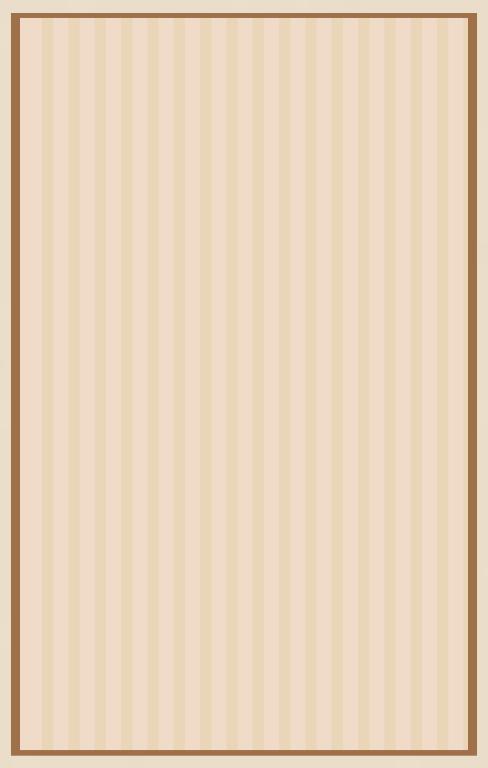
Give the GLSL for this pattern, as a WebGL 1 fragment shader.

```glsl
precision highp float;
// Framed panel of soft vertical cream stripes on a pale margin.

uniform vec2 u_resolution;

// Lengths are fractions of the canvas width (x) and height (y).
const vec2 FRAME_MIN = vec2(0.0225, 0.0160);
const vec2 FRAME_MAX = vec2(0.9775, 0.9831);
const vec2 PANEL_MIN = vec2(0.0410, 0.0234);
const vec2 PANEL_MAX = vec2(0.9590, 0.9766);
const float FIRST_STRIPE = 0.0861;
const float STRIPE_PERIOD = 0.05395;
const float STRIPE_WIDTH = 0.0233;
const float FRINGE_WIDTH = 0.008;
const float FRINGE_STRENGTH = 0.8;
const float MOTTLE = 0.006;
const float MOTTLE_SCALE = 9.0;

const vec3 MARGIN_COLOR = vec3(0.918, 0.870, 0.795);
const vec3 FRAME_COLOR = vec3(0.625, 0.445, 0.290);
const vec3 GROUND_COLOR = vec3(0.937, 0.860, 0.785);
const vec3 STRIPE_COLOR = vec3(0.918, 0.835, 0.720);
const vec3 FRINGE_COLOR = vec3(0.937, 0.863, 0.760);

float hash(float n) {
  return fract(sin(n * 12.9898 + 4.1) * 43758.5);
}

vec2 gradientAt(vec2 cell) {
  float angle = 6.28318 * hash(dot(cell, vec2(1.0, 57.0)));
  return vec2(cos(angle), sin(angle));
}

float gradientNoise(vec2 p) {
  vec2 i = floor(p);
  vec2 f = fract(p);
  vec2 u = f * f * f * (f * (f * 6.0 - 15.0) + 10.0);
  float a = dot(gradientAt(i), f);
  float b = dot(gradientAt(i + vec2(1.0, 0.0)), f - vec2(1.0, 0.0));
  float c = dot(gradientAt(i + vec2(0.0, 1.0)), f - vec2(0.0, 1.0));
  float d = dot(gradientAt(i + vec2(1.0, 1.0)), f - vec2(1.0, 1.0));
  return mix(mix(a, b, u.x), mix(c, d, u.x), u.y);
}

// Coverage of the interval [lo, hi], smoothed over one pixel.
float band(float x, float lo, float hi, float pixel) {
  return clamp((x - lo) / pixel + 0.5, 0.0, 1.0)
       * clamp((hi - x) / pixel + 0.5, 0.0, 1.0);
}

float box(vec2 p, vec2 lo, vec2 hi, vec2 pixel) {
  return band(p.x, lo.x, hi.x, pixel.x) * band(p.y, lo.y, hi.y, pixel.y);
}

vec3 stripes(float x, float pixel) {
  // Cells break in the middle of the gap, so both stripe edges stay smooth.
  float lead = 0.5 * (STRIPE_PERIOD - STRIPE_WIDTH);
  float t = (x - FIRST_STRIPE + lead) / STRIPE_PERIOD;
  float index = floor(t);
  float offset = fract(t) * STRIPE_PERIOD - lead;

  // Each stripe trails a faint fringe of varying width and strength.
  float fringeEnd = STRIPE_WIDTH + FRINGE_WIDTH * hash(index + 3.0);
  float fringe = band(offset, STRIPE_WIDTH, fringeEnd, pixel)
               * FRINGE_STRENGTH * hash(index + 31.0);
  float stripe = band(offset, 0.0, STRIPE_WIDTH, pixel) * step(0.0, index);

  vec3 color = mix(GROUND_COLOR, FRINGE_COLOR, fringe);
  return mix(color, STRIPE_COLOR, stripe);
}

void main() {
  vec2 pixel = 1.0 / u_resolution;
  vec2 uv = gl_FragCoord.xy * pixel;
  vec2 p = uv * vec2(1.0, u_resolution.y / u_resolution.x);

  // Layers: margin, frame, striped panel.
  vec3 color = MARGIN_COLOR + MOTTLE * gradientNoise(p * MOTTLE_SCALE);
  color = mix(color, FRAME_COLOR, box(uv, FRAME_MIN, FRAME_MAX, pixel));
  color = mix(color, stripes(uv.x, pixel.x), box(uv, PANEL_MIN, PANEL_MAX, pixel));

  gl_FragColor = vec4(color, 1.0);
}
```
